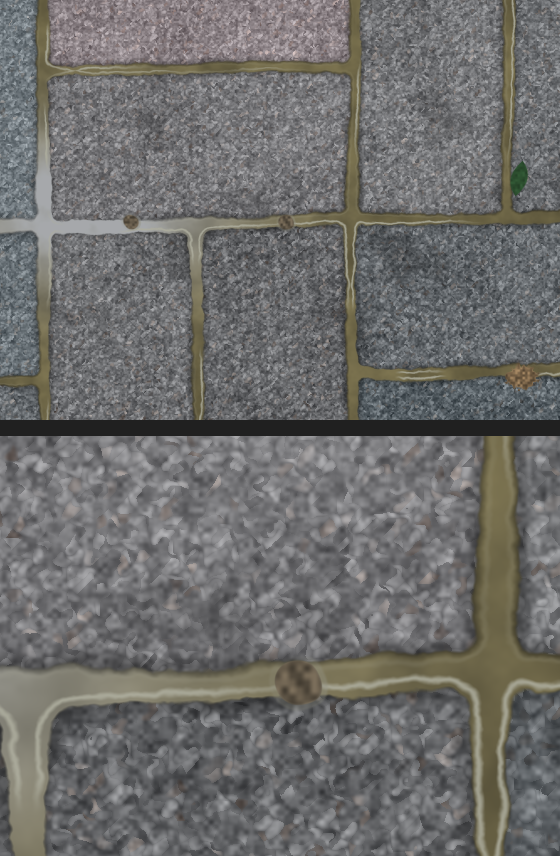
Top, the full canvas; bottom, a detail of the centre.
A Shadertoy shader for this texture:

```glsl
// Basket-weave concrete pavers with muddy, water-filled joints and a little debris.
#define CELL 0.738                  // side of one two-brick square
#define ORIGIN vec2(0.102, 0.462)   // corner shared by four squares
#define TILT 0.02                   // slope of the horizontal joints
#define JOINT 0.0135                // half width of a joint
#define CORNER 0.016                // brick corner radius
#define GRAIN 105.0                 // aggregate grains per unit
#define CONTRAST 0.25               // spread of grain brightness
#define MUD vec3(0.42, 0.39, 0.27)
#define WATER vec3(0.65, 0.66, 0.67)
#define FOAM vec3(0.68, 0.68, 0.62)
#define CONCRETE vec3(0.445, 0.45, 0.46)

float hash(vec2 p) {
    return fract(sin(dot(p, vec2(127.1, 311.7))) * 43758.5453);
}

float noise(vec2 p) {
    vec2 i = floor(p), f = fract(p);
    f = f * f * (3.0 - 2.0 * f);
    return mix(mix(hash(i), hash(i + vec2(1, 0)), f.x),
               mix(hash(i + vec2(0, 1)), hash(i + vec2(1, 1)), f.x), f.y);
}

float fbm(vec2 p) {
    float sum = 0.0, amp = 0.5;
    for (int i = 0; i < 4; i++) {
        sum += amp * noise(p);
        p = p * 2.03 + 7.1;
        amp *= 0.5;
    }
    return sum / 0.9375;
}

// Nearest grain: x = distance to its centre, yz = its random values
vec3 grains(vec2 p) {
    vec2 base = floor(p);
    vec3 best = vec3(9.0, 0.0, 0.0);
    for (int y = -1; y <= 1; y++)
    for (int x = -1; x <= 1; x++) {
        vec2 id = base + vec2(x, y);
        float d = length(id + vec2(hash(id), hash(id + 41.3)) - p);
        if (d < best.x) best = vec3(d, hash(id + 17.7), hash(id + 93.1));
    }
    return best;
}

float roundBox(vec2 p, vec2 halfSize) {
    vec2 q = abs(p) - halfSize + CORNER;
    return length(max(q, 0.0)) + min(max(q.x, q.y), 0.0) - CORNER;
}

// Signed distance to the nearest brick; also gives the brick centre in cells
float bricks(vec2 p, float joint, out vec2 centre) {
    vec2 g = (p - ORIGIN) / CELL;
    vec2 cell = floor(g), f = g - cell - 0.5;
    bool upright = mod(cell.x + cell.y, 2.0) > 0.5;
    if (upright) f = f.yx;
    vec2 offset = vec2(0.0, f.y < 0.0 ? -0.25 : 0.25);
    centre = cell + 0.5 + (upright ? offset.yx : offset);
    return roundBox((f - offset) * CELL, vec2(0.5, 0.25) * CELL - joint);
}

vec3 brickColor(vec2 p, vec2 centre, float d) {
    vec3 g = grains(p * GRAIN + 1.2 * noise(p * 120.0));
    float body = smoothstep(0.85, 0.15, g.x);
    float tone = (g.y - 0.5) * CONTRAST * body + 0.06 * (body - 0.65);
    tone += 0.17 * (noise(p * 250.0) - 0.5) + 0.10 * (noise(p * 130.0 + 5.0) - 0.5);
    tone += 0.10 * (fbm(p * 9.0) - 0.5) + 0.03 * (hash(centre * 4.0) - 0.5);
    tone += 0.05 * (centre.y - 0.5 * centre.x);
    // Brick tints: cool at the sides, rosy at the top
    float cool = smoothstep(0.6, 1.2, abs(centre.x - 0.75 - 0.5 * centre.y));
    vec2 rosy = centre - vec2(0.5, 0.85);
    vec3 col = CONCRETE + 0.015 + tone + cool * vec3(-0.03, 0.0, 0.012);
    col += exp(-6.0 * dot(rosy, rosy)) * vec3(0.07, 0.025, 0.03);
    col += vec3(0.04, 0.005, -0.02) * smoothstep(0.84, 0.96, g.z) * body;
    // Damp rim and faint stains
    col *= 1.0 - 0.42 * smoothstep(-0.016, 0.0, d) * fbm(p * 14.0);
    return col * (1.0 - 0.18 * smoothstep(0.68, 0.82, fbm(p * 6.0 + 3.7)));
}

// lit is 1 on the joint side that catches the sky
vec3 jointColor(vec2 p, float d, float sheen, float lit) {
    float murk = fbm(p * 18.0);
    vec3 col = mix(MUD * (0.72 + 0.56 * murk), WATER, min(sheen * (0.9 + 0.5 * murk), 1.0));
    float patchy = smoothstep(0.35, 0.65, noise(p * 9.0 + 2.0));
    float line = abs(d - 0.003 - 0.007 * noise(p * 16.0));
    col = mix(col, FOAM, 0.85 * smoothstep(0.0045, 0.0, line) * patchy * mix(0.15, 1.0, lit));
    return col * mix(0.6, 1.0, smoothstep(-0.002, mix(0.007, 0.002, lit), d));
}

void mainImage(out vec4 fragColor, in vec2 fragCoord) {
    float px = 1.0 / iResolution.y;
    vec2 p = fragCoord * px;

    // Bent, ragged joints that widen where the puddle stands
    vec2 pool = (p - vec2(0.20, 0.50)) / vec2(0.34, 0.19);
    float sheen = exp(-dot(pool, pool));
    vec2 q = p - vec2(0.0, TILT * (p.x - ORIGIN.x));
    q += 0.014 * (vec2(noise(p * 5.0), noise(p * 5.0 + 31.0)) - 0.5);
    vec2 centre;
    float ragged = 0.012 * (fbm(p * 40.0) - 0.5) + 0.006 * (noise(p * 11.0) - 0.5);
    float d = bricks(q, JOINT + 0.006 * sheen, centre) + ragged;
    vec2 around = (q - ORIGIN) / CELL - centre;
    float lit = smoothstep(-0.1, 0.1, around.y - around.x);
    vec3 col = mix(brickColor(p, centre, d), jointColor(p, d, sheen, lit),
                   smoothstep(-px - 0.001, px + 0.001, d));

    // Two ringed pebbles on the long joint
    float grit = noise(p * 170.0);
    for (int i = 0; i < 2; i++) {
        float r = length(p - vec2(0.3125 + 0.368 * float(i), 0.470)) + 0.008 * (noise(p * 50.0) - 0.5);
        col = mix(col, vec3(0.38, 0.34, 0.28) * (0.7 + 0.6 * grit), smoothstep(px, -px, r - 0.018));
        col = mix(col, FOAM * 0.85, 0.5 * smoothstep(0.004, 0.001, abs(r - 0.020)) * noise(p * 30.0));
    }

    // Clump of seeds and a small leaf
    float clump = length((p - vec2(1.243, 0.102)) / vec2(1.25, 1.0)) + 0.016 * (grit - 0.5);
    col = mix(col, vec3(0.50, 0.41, 0.30) * (0.65 + 0.7 * grit), smoothstep(0.004, -0.004, clump - 0.029));
    vec2 leaf = p - vec2(1.236, 0.575);
    float blade = abs(leaf.x - 0.2 * leaf.y) - 0.020 * (1.0 - pow(abs(leaf.y) / 0.042, 2.0));
    col = mix(col, vec3(0.17, 0.30, 0.18) * (0.8 + 0.4 * grit), smoothstep(px, -px, blade) * step(abs(leaf.y), 0.042));

    fragColor = vec4(clamp(col, 0.0, 1.0), 1.0);
}
```
